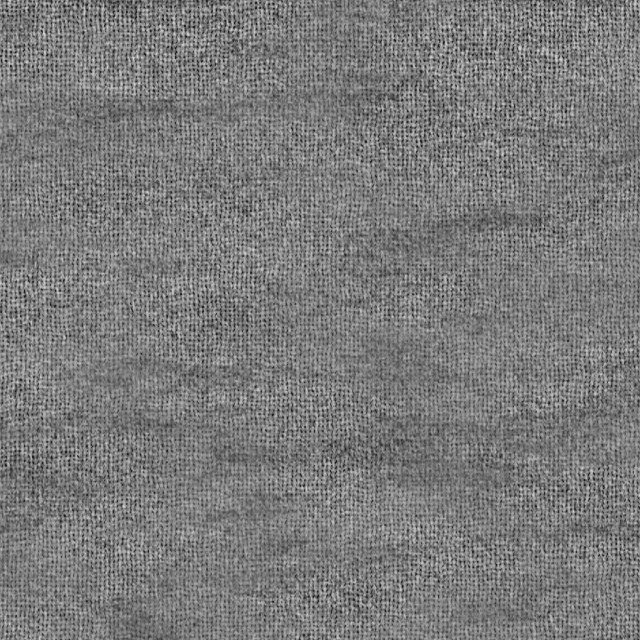
This texture is drawn by a WebGL 2 fragment shader. Its source:

```glsl
#version 300 es
precision highp float;

uniform vec2 u_resolution;
out vec4 fragColor;

const float TAU = 6.2831853;

float hash(vec2 p) {
    uvec2 q = uvec2(ivec2(p) + 4096);
    uint h = q.x * 1597334677u ^ q.y * 3812015801u;
    h = (h ^ (h >> 15)) * 2246822519u;
    h = (h ^ (h >> 13)) * 3266489917u;
    return float((h ^ (h >> 16)) & 65535u) / 65535.0;
}

float noise(vec2 p) {
    vec2 cell = floor(p);
    vec2 f = fract(p);
    f = f * f * (3.0 - 2.0 * f);
    return mix(mix(hash(cell), hash(cell + vec2(1, 0)), f.x),
               mix(hash(cell + vec2(0, 1)), hash(cell + vec2(1, 1)), f.x), f.y);
}

float fractalNoise(vec2 p) {
    float sum = 0.0;
    float gain = 0.5;
    for (int i = 0; i < 4; i++) {
        sum += gain * noise(p);
        p = p * 2.03 + vec2(17.3, 9.1);
        gain *= 0.5;
    }
    return sum / 0.9375;
}

// Upright threads with dark holes between the stitches
float weave(vec2 uv) {
    float wobble = 0.5 * noise(uv * vec2(20, 34)) + 0.3 * noise(uv * vec2(110, 125) + 31.0);
    float column = uv.x * 144.0 + wobble;
    float offset = 0.4 * hash(vec2(floor(column), 7));
    float row = uv.y * 128.0 + offset + 0.9 * noise(uv * vec2(40, 26) + 57.0);
    float thread = -cos(TAU * column);
    float stitch = cos(TAU * row);
    float gap = smoothstep(0.0, 0.9, -thread) * smoothstep(-0.2, 0.8, -stitch);
    float depth = 0.5 + hash(vec2(floor(column + 0.5), floor(row)));
    return 0.066 * thread + 0.034 * stitch - 0.13 * depth * gap + 0.021;
}

// Broken fibres, leaning slightly, with a finer grain on top
float fibres(vec2 uv) {
    float coarse = noise(vec2(uv.x * 250.0 + uv.y * 80.0, uv.y * 190.0)) - 0.5;
    float fine = noise(uv * vec2(470, 400) + 83.0) - 0.5;
    return 0.20 * coarse + 0.24 * fine;
}

void main() {
    vec2 uv = gl_FragCoord.xy / u_resolution;

    // Worn areas soften the weave; the upper edge stays crisp
    float wear = fractalNoise(uv * vec2(6, 13) + 11.0);
    float crispness = mix(1.16, 0.78, smoothstep(0.32, 0.68, wear));
    crispness += 0.15 * smoothstep(0.65, 1.0, uv.y);

    // Dark sideways streaks where the crosswise yarn shows
    float streak = smoothstep(0.57, 0.72, fractalNoise(uv * vec2(5, 24) + 43.0));
    float yarn = noise(uv * vec2(16, 190) + 71.0) - 0.5;

    // Broad tonal patches
    float tone = 0.486 + 0.08 * (fractalNoise(uv * vec2(5, 10) + 3.0) - 0.5);
    tone += 0.03 * (noise(uv * vec2(9, 38) + 23.0) - 0.5);
    tone -= 0.036 * streak;

    float shade = tone + crispness * (weave(uv) * (1.0 - 0.4 * streak) + fibres(uv));
    shade += yarn * mix(0.03, 0.09, streak);

    fragColor = vec4(vec3(clamp(shade, 0.12, 0.82)), 1.0);
}
```
